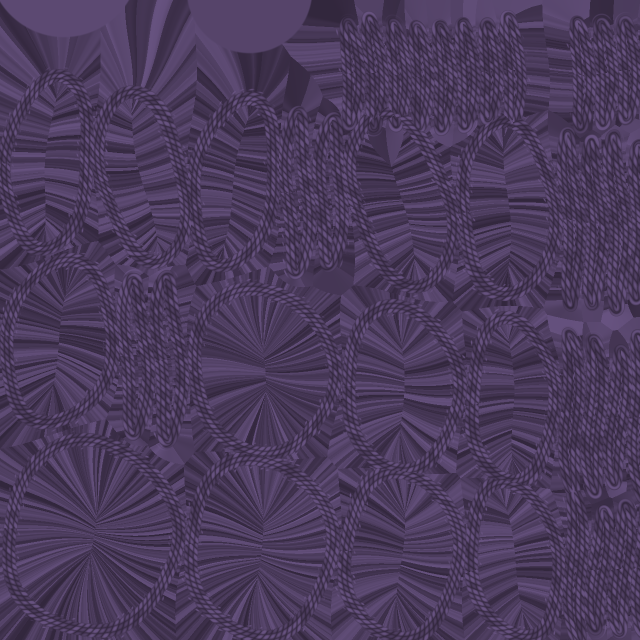
This pattern is drawn by a Shadertoy shader. Its source:

```glsl
// Purple braided rings packed in rows, with thin braids filling the gaps.
// Every point takes its tone from the nearest spot on the nearest ring, which
// yields fans of wedges inside and outside; near the ring it turns to stitches.

const float ROPE_HALF = 0.0115;
const float STRAND_PITCH = 0.036;
const float GAP_PITCH = 0.0525;
const vec3 DARK = vec3(0.198, 0.153, 0.240);
const vec3 LIGHT = vec3(0.402, 0.322, 0.500);

float hash(vec2 p) {
    vec3 q = fract(vec3(p.xyx) * 0.1031);
    q += dot(q, q.yzx + 33.33);
    return fract((q.x + q.y) * q.z);
}

float smoothNoise(float x, float seed) {
    float cell = floor(x), f = x - cell;
    return mix(hash(vec2(cell, seed)), hash(vec2(cell + 1.0, seed)), f * f * (3.0 - 2.0 * f));
}

// Closest point on an axis-aligned ellipse, found by curvature steps.
vec2 closestOnEllipse(vec2 p, vec2 radii) {
    vec2 q = abs(p), t = vec2(0.7071);
    float focal = radii.x * radii.x - radii.y * radii.y;
    for (int i = 0; i < 4; i++) {
        vec2 centre = vec2(focal, -focal) * t * t * t / radii;
        vec2 toPoint = q - centre;
        float bend = length(radii * t - centre);
        t = clamp((toPoint * bend / max(length(toPoint), 1e-5) + centre) / radii, 0.0, 1.0);
        t /= max(length(t), 1e-5);
    }
    return radii * t * mix(vec2(-1.0), vec2(1.0), step(0.0, p));
}

// nearest = (distance, arc length, signed distance, ring id)
void addRing(inout vec4 nearest, vec2 p, vec2 radii, float tilt, float id) {
    float c = cos(tilt), s = sin(tilt);
    p = mat2(c, -s, s, c) * p;
    if (length(max(abs(p) - radii, 0.0)) > nearest.x) return;
    vec2 hit = closestOnEllipse(p, radii);
    float dist = length(p - hit);
    if (dist >= nearest.x) return;
    float angle = atan(hit.y / radii.y, hit.x / radii.x);
    float along = 0.5 * (radii.x + radii.y) * angle
                + 0.25 * (radii.y - radii.x) * sin(2.0 * angle);
    float side = dot(p / radii, p / radii) < 1.0 ? -1.0 : 1.0;
    nearest = vec4(dist, along, side * dist, id);
}

// One row: widths = (first, change per ring, bonus after the gap),
// level = (centre height, fall to the right, half height, shrink to the right).
void addRow(inout vec4 nearest, vec2 p, float row, float left, vec3 widths, vec4 level, int gapAfter) {
    float x = left;
    int wideCount = 0, gapStrands = 0;
    for (int i = 0; i < 16; i++) {
        if (x > 1.02) break;
        float id = row * 20.0 + float(i);
        float chance = hash(vec2(id, 7.0));
        bool inGap = wideCount == gapAfter && gapStrands < 2;
        bool thin = inGap || x > 0.86 || widths.x == 0.0;
        float width = widths.x + widths.y * float(wideCount)
                    + (wideCount >= gapAfter ? widths.z : 0.0);
        if (thin) width = inGap ? GAP_PITCH : STRAND_PITCH;
        float middle = x + 0.5 * width;
        vec2 centre = vec2(middle, level.x - level.y * middle);
        vec2 radii = vec2(0.5 * width - 0.0105, level.z - level.w * middle);
        if (thin) radii.y *= 0.78 + 0.26 * chance;
        float tilt = thin ? 0.08 * (chance - 0.5) : 0.45 * (chance - 0.5);
        bool clearing = row == 0.0 && middle > 0.81 && middle < 0.88;
        if (!clearing) addRing(nearest, p - centre, radii, tilt, id);
        if (inGap) gapStrands++;
        else if (!thin) wideCount++;
        x += width;
    }
}

// Wedges of uneven width with fine lines running along them.
float wedgeTone(float along, float id) {
    float a = along / 0.0105 + 60.0;
    float cell = floor(a);
    float split = step(mix(0.2, 0.8, hash(vec2(cell, id + 3.0))), a - cell);
    float flatTone = hash(vec2(cell * 2.0 + split, id));
    return 0.83 * flatTone + 0.32 * smoothNoise(along / 0.0021 + 400.0, id) - 0.11;
}

// Three lanes of slanted, rounded stitches of uneven brightness.
float stitchTone(float along, float across, float id) {
    float lanePos = across / (ROPE_HALF * 0.667) + 0.5;
    float lane = floor(lanePos);
    float stitchPos = along / 0.0102 + lanePos * 0.8 + 60.0;
    float stitch = floor(stitchPos);
    vec2 f = 2.0 * vec2(stitchPos - stitch, lanePos - lane) - 1.0;
    float bump = (1.0 - f.x * f.x) * (1.0 - 0.85 * f.y * f.y);
    float chance = hash(vec2(stitch * 4.0 + lane, id));
    return 0.02 + bump * (0.55 + 0.65 * chance) + 0.18 * (chance - 0.5);
}

vec3 shade(vec2 p, float pixel) {
    vec4 nearest = vec4(9.0, 0.0, 0.0, 0.0);
    vec2 q = p + 0.005 * sin(p.yx * 27.0 + vec2(0.0, 2.0));
    addRow(nearest, q, 3.0, 0.0, vec3(0.285, -0.043, 0.0), vec4(0.17, 0.06, 0.155, 0.04), 9);
    addRow(nearest, q, 2.0, 0.0, vec3(0.185, -0.045, 0.1), vec4(0.475, 0.13, 0.128, 0.0), 1);
    addRow(nearest, q, 1.0, 0.0, vec3(0.15, -0.004, 0.03), vec4(0.75, 0.1, 0.135, 0.0), 3);
    addRow(nearest, q, 0.0, 0.53, vec3(0.0), vec4(0.87, -0.02, 0.085, 0.0), 9);

    float wedge = wedgeTone(nearest.y, nearest.w);
    float stitch = stitchTone(nearest.y, nearest.z, nearest.w);
    float ragged = ROPE_HALF + 0.005 * (stitch - 0.5);
    float rope = 1.0 - smoothstep(-pixel, pixel, nearest.x - ragged);
    float tone = mix(wedge, stitch, rope);

    // Plain pale discs hanging from the top edge.
    for (int i = 0; i < 2; i++) {
        float k = float(i);
        float disc = length(p - vec2(0.1 + 0.29 * k, 1.06 - 0.045 * k)) - 0.118 + 0.02 * k;
        tone = mix(tone, 0.8 - 0.12 * k, 1.0 - smoothstep(-pixel, pixel, disc));
    }
    return mix(DARK, LIGHT, clamp(tone, 0.0, 1.0));
}

void mainImage(out vec4 fragColor, in vec2 fragCoord) {
    float pixel = 1.0 / min(iResolution.x, iResolution.y);
    vec3 sum = vec3(0.0);
    for (int i = 0; i < 4; i++) {
        vec2 offset = vec2(i & 1, i >> 1) * 0.5 - 0.25;
        sum += shade((fragCoord + offset) * pixel, pixel);
    }
    fragColor = vec4(sum * 0.25, 1.0);
}
```
